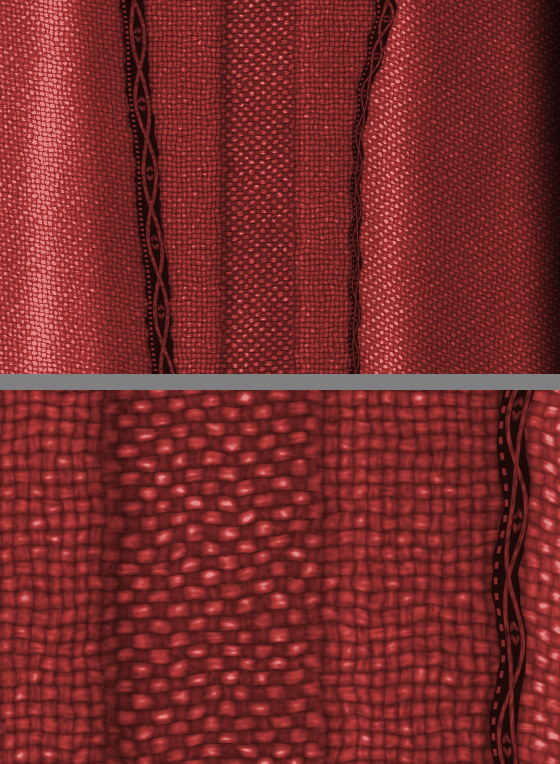
Top: the whole. Bottom: its middle third, enlarged.
This texture is drawn by a WebGL 1 fragment shader. Its source:

```glsl
precision highp float;
// Draped red cloth: plain-weave panels of different scale, lit by soft vertical folds,
// with two dark braided trims running from top to bottom. Each panel gives a tone
// (fold light times thread relief), which a single red ramp turns into colour.
uniform vec2 u_resolution;

const float PI = 3.14159265;
const float TRIM_TONE = 0.12;

vec2 hashGradient(vec2 p) {
  vec2 h = vec2(dot(p, vec2(127.1, 311.7)), dot(p, vec2(269.5, 183.3)));
  return 2.0 * fract(sin(h) * 43758.5) - 1.0;
}

float gradientNoise(vec2 p) {
  vec2 i = floor(p), f = fract(p);
  vec2 s = f * f * f * (f * (f * 6.0 - 15.0) + 10.0);
  vec2 e = vec2(1.0, 0.0);
  float low = mix(dot(hashGradient(i), f), dot(hashGradient(i + e), f - e), s.x);
  float high = mix(dot(hashGradient(i + e.yx), f - e.yx), dot(hashGradient(i + 1.0), f - 1.0), s.x);
  return mix(low, high, s.y);
}

float bump(float x, float width) {
  return exp(-x * x / (width * width));
}

// Thread relief of a hand-spun plain weave; one unit of q is one thread
float weave(vec2 q, float warpGain) {
  q += 0.6 * vec2(gradientNoise(q * 0.23), gradientNoise(q * 0.23 + 37.0));
  q += 0.28 * vec2(gradientNoise(q * 0.8 + 5.0), gradientNoise(q * 0.8 + 71.0));
  vec2 cell = floor(q), f = 2.0 * fract(q) - 1.0;
  vec2 roundness = sqrt(max(1.0 - f * f, 0.0));
  float weft = roundness.y * (0.5 + 0.5 * cos(PI * (q.x - 0.5 + cell.y)));
  float warp = roundness.x * (0.5 - 0.5 * cos(PI * (q.y - 0.5 + cell.x)));
  // Twisted fibres run along each thread, and thickness drifts
  weft *= 1.0 + 0.6 * gradientNoise(q * vec2(0.7, 3.3)) + 0.35 * gradientNoise(q * 0.55 + 19.0);
  warp *= 1.0 + 0.6 * gradientNoise(q * vec2(3.3, 0.7) + 11.0);
  return max(weft, warp * warpGain);
}

// Fold light; x runs right and d runs down, both in canvas heights
float leftFold(float x, float d) {
  float shade = mix(0.63, 0.44, smoothstep(0.16, 0.26, x - 0.06 * d));
  return shade + 0.16 * bump(x - 0.14 + 0.04 * d, 0.045);
}

float innerFold(float x, float d) {
  float light = 0.5 - 0.04 * smoothstep(0.79, 0.95, x);
  light -= 0.14 * bump(x - 0.6, 0.02) + 0.05 * d * bump(x - 0.74, 0.06);
  return light - 0.07 * bump(x - 0.79, 0.01) + 0.04 * bump(x - 0.815, 0.015);
}

float rightFold(float x, float d) {
  float light = mix(0.6, 0.43, smoothstep(1.06, 1.18, x + 0.02 * d));
  light += 0.08 * bump(x - 1.06 + 0.02 * d, 0.03);
  light += 0.05 * bump(x - 1.38, 0.06) * d;
  return light * (1.0 - 0.8 * smoothstep(1.36, 1.51, x - 0.03 * d));
}

float stroke(float dist, float halfWidth, float blur) {
  return 1.0 - smoothstep(halfWidth - blur, halfWidth + blur, abs(dist));
}

// Braided ribbon; u spans -1..1 across it, d runs along it
float trimTone(float u, float d, float repeats, float blur) {
  float swing = 0.55 * sin(PI * d * repeats);
  float braid = max(stroke(u - 0.22 - swing, 0.16, blur), stroke(u - 0.22 + swing, 0.16, blur));
  // A small split eye sits in every lens of the braid
  vec2 eye = vec2(u - 0.22, (fract(d * repeats) - 0.5) * 3.4);
  float split = stroke(length(eye) - 0.24, 0.1, blur) * smoothstep(0.02, 0.12, abs(eye.y));
  float bead = stroke(u + 0.72, 0.13, blur) * smoothstep(-0.2, 0.5, sin(2.0 * PI * 72.0 * d));
  float wear = 0.85 + 0.9 * gradientNoise(vec2(u * 4.0, d * 110.0));
  float tone = TRIM_TONE + 0.37 * max(braid, 0.85 * split) * wear;
  return mix(tone, 0.62, bead * 0.8);
}

// Lays a trim over the cloth with a narrow shadow on both sides
float addTrim(float tone, float offset, float halfWidth, float d, float repeats, float pixel) {
  float ragged = halfWidth * (1.0 + 0.07 * sin(d * 83.0) + 0.35 * gradientNoise(vec2(d * 40.0, halfWidth)));
  float gap = abs(offset) - ragged;
  tone *= 1.0 - 0.4 * exp(-max(gap, 0.0) / 0.007);
  float cover = 1.0 - smoothstep(-pixel, pixel, gap);
  return mix(tone, trimTone(offset / halfWidth, d, repeats, pixel / halfWidth), cover);
}

vec3 redRamp(float t) {
  float pink = 1.6 * max(t - 0.72, 0.0);
  return vec3(t, 0.32 * t + pink, 0.315 * t + pink);
}

void main() {
  vec2 p = gl_FragCoord.xy / u_resolution.y;
  float pixel = 1.0 / u_resolution.y;
  float x = p.x * 1.5 * u_resolution.y / u_resolution.x;
  float d = 1.0 - p.y;

  // Centre lines of the trims
  float leftTrim = 0.352 + 0.088 * d + 0.003 * sin(d * 19.0);
  float flare = exp(-22.0 * d * d);
  float rightTrim = 0.962 - 0.014 * d + 0.07 * flare + 0.004 * sin(d * 47.0);

  // Thread relief of each panel
  float leftCloth = weave(vec2(x * 78.0 - d * 5.0, d * 76.0 - x * 14.0), 0.75);
  float gridCloth = weave(vec2(x * 76.0, d * 72.0), 0.85);
  float boldCloth = weave(vec2(x * 66.0, d * 76.0 + x * 5.0), 0.42);
  float rightCloth = weave(vec2(x * 78.0 + d * 3.0, d * 80.0 - x * 28.0), 0.6);

  float seam = x + 0.012 * gradientNoise(vec2(d * 12.0, 3.0));
  float bold = smoothstep(0.585, 0.61, seam) * (1.0 - smoothstep(0.775, 0.792, seam));
  float innerTone = innerFold(seam, d) * mix(0.39 + 1.03 * gridCloth, 0.44 + 1.12 * boldCloth, bold);
  float leftTone = leftFold(x, d) * (0.55 + 0.83 * leftCloth);
  float rightTone = rightFold(x, d) * (0.52 + 0.93 * rightCloth);

  float tone = mix(leftTone, innerTone, smoothstep(-pixel, pixel, x - leftTrim));
  tone = mix(tone, rightTone, smoothstep(-pixel, pixel, x - rightTrim));

  // Uneven dye and fine fibre fuzz
  vec2 cloth = vec2(x, d);
  tone *= 1.0 + 0.1 * gradientNoise(cloth * vec2(9.0, 4.0)) + 0.25 * gradientNoise(cloth * 150.0);
  tone += 0.09 * gradientNoise(cloth * vec2(210.0, 290.0)) * smoothstep(0.05, 0.4, tone);

  tone = addTrim(tone, x - leftTrim, 0.031, d, 5.4, pixel);
  tone = addTrim(tone, x - rightTrim, 0.012 + 0.015 * flare, d, 10.0, pixel);
  gl_FragColor = vec4(redRamp(clamp(tone, 0.04, 0.88)), 1.0);
}
```
